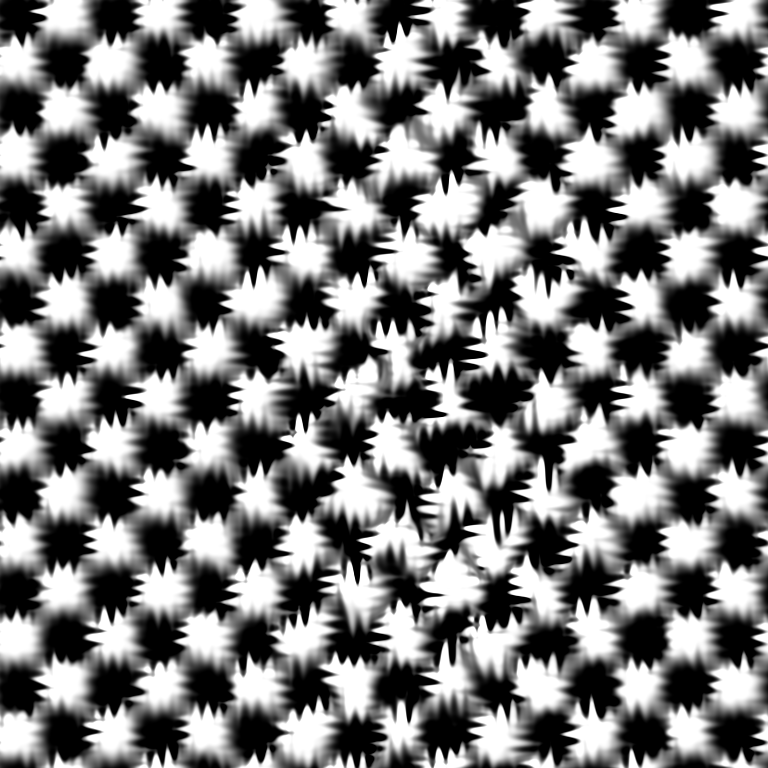
A Shadertoy shader for this pattern:

```glsl
// Soft black and white checker of blobs with frayed, toothed edges.
// A cosine checker is skewed so one flank is sharp and the other blurred, then
// displaced by layered sines of whole frequencies, which keeps it tileable.

#define CELLS 16.0                   // checker cells per side, even
#define CENTRE vec2(0.35, 0.30)      // middle of the first dark cell, from top left
#define SKEW 0.20                    // sharpens lower right flanks of dark cells
#define SOFTNESS 0.47                // half width of the tonal ramp
#define DARK_BIAS 0.035              // extra weight of the dark cells
#define TOOTH_FREQ vec2(34.0, 76.0)  // range of teeth per side
#define TOOTH_CALM 0.085             // tooth length in the calm area, in cells
#define TOOTH_WILD 0.125             // tooth length in the disturbed area
#define WANDER_CALM 0.035            // drift of whole cells in the calm area
#define WANDER_WILD 0.17             // drift of whole cells in the disturbed area
#define WILD_SPOT vec2(0.58, 0.60)   // heart of the disturbed area, from top left

const float PI = 3.14159265;
const int LAYERS = 8;

float hash(float n) {
    return fract(sin(n * 12.9898 + 4.1) * 4375.85);
}

// Sum of sines with whole frequencies between lo and hi, about unit variance
float layeredSines(vec2 uv, vec2 lo, vec2 hi, float seed) {
    float sum = 0.0;
    for (int i = 0; i < LAYERS; i++) {
        float n = seed + float(i) * 3.0;
        vec2 freq = round(mix(lo, hi, vec2(hash(n), hash(n + 1.0))));
        sum += sin(2.0 * PI * (dot(freq, uv) + hash(n + 2.0)));
    }
    return sum / sqrt(0.5 * float(LAYERS));
}

// Fine along the edge and slow across it, so edges fray into teeth
vec2 teeth(vec2 uv) {
    vec2 slow = vec2(-13.0, 13.0);
    return vec2(
        layeredSines(uv, vec2(slow.x, TOOTH_FREQ.x), vec2(slow.y, TOOTH_FREQ.y), 11.0),
        layeredSines(uv, vec2(TOOTH_FREQ.x, slow.x), vec2(TOOTH_FREQ.y, slow.y), 57.0));
}

vec2 drift(vec2 uv) {
    return vec2(layeredSines(uv, vec2(-12.0), vec2(12.0), 103.0),
                layeredSines(uv, vec2(-12.0), vec2(12.0), 149.0));
}

// Negative in dark cells, positive in light ones
float checker(vec2 p) {
    vec2 c = cos(PI * (p - CENTRE));
    return -c.x * c.y;
}

void mainImage(out vec4 fragColor, in vec2 fragCoord) {
    vec2 uv = fragCoord / iResolution.xy;
    uv.y = 1.0 - uv.y;
    vec2 p = uv * CELLS;

    // Wrapping mask of the disturbed area
    vec2 near = 0.5 + 0.5 * cos(2.0 * PI * (uv - WILD_SPOT));
    float wild = near.x * near.x * mix(0.5, 1.0, near.y);

    // Whole cells wander
    p += mix(WANDER_CALM, WANDER_WILD, wild) * drift(uv);

    // Edges fray, mostly on the sharp flanks, and stay whole at cell corners
    vec2 phase = PI * (p - CENTRE);
    float flank = smoothstep(-0.4, 0.7, sin(phase.x + phase.y));
    float fray = mix(0.35 + 0.65 * flank, 0.6 + 0.4 * flank, wild);
    vec2 midEdge = smoothstep(0.0, 0.6, abs(cos(phase.yx)));
    p += mix(TOOTH_CALM, TOOTH_WILD, wild) * fray * midEdge * teeth(uv);

    // Feeding the value back into the position skews the slopes
    float f = checker(p);
    for (int i = 0; i < 3; i++) {
        f = checker(p + SKEW * 0.7071 * f);
    }

    // Blend at least one pixel wide
    float width = max(SOFTNESS, 0.5 * fwidth(f));
    float tone = smoothstep(-width, width, f - DARK_BIAS);
    fragColor = vec4(vec3(tone), 1.0);
}
```
